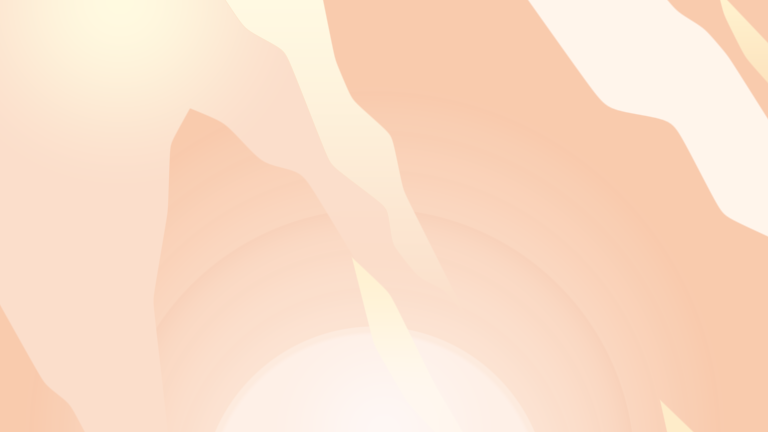
Give the GLSL for this background, as a Shadertoy shader.

```glsl
// Warm abstract backdrop: soft peach sheets and cream ribbons over a rising dome.
// Ribbon sides are x = f(y) curves built from softened slope changes ("bends");
// nested circles make the arched halo, and radial falloffs light sun and dome.

// Softened max(y - start, 0): adds a change of slope below a given depth
float bend(float y, float start) {
    float t = y - start;
    return 0.5 * (t + sqrt(t * t + 0.012));
}

// Antialiased mask of positive values
float cover(float d) {
    return smoothstep(-0.8, 0.8, d / max(fwidth(d), 1e-5));
}

// Area between a left and a right side
float between(float x, float left, float right) {
    return cover(x - left) * cover(right - x);
}

// Peach ground with a halo of nested arches
vec3 archedGround(vec2 p) {
    vec3 ground = vec3(0.976, 0.795, 0.680);
    float light = 0.0, shade = 0.0;
    for (int i = 1; i < 7; i++) {
        float k = float(i) / 6.0;
        vec2 center = vec2(7.81, mix(10.42, 9.1, k));
        float depth = mix(3.62, 7.2, k) - length(p - center);
        light += smoothstep(-0.15, 0.75, depth) / 6.0;
        float strength = i == 3 ? 0.022 : 0.005;
        shade += strength * cover(depth) * exp(-3.0 * max(depth, 0.0));
    }
    vec3 halo = vec3(0.988, 0.890, 0.825);
    return mix(ground, halo, light) - shade * vec3(0.4, 1.0, 1.1);
}

void mainImage(out vec4 fragColor, in vec2 fragCoord) {
    // 16 by 9 grid, y measured down from the top
    vec2 p = fragCoord / iResolution.xy * vec2(16.0, 9.0);
    p.y = 9.0 - p.y;
    float x = p.x, y = p.y;
    vec3 color = archedGround(p);

    // Sides of the central ribbon
    float ribbonLeft = 4.69 + 0.66 * y + 1.34 * bend(y, 0.62) - 1.61 * bend(y, 1.04)
        + 0.96 * bend(y, 3.44) - 1.23 * bend(y, 4.33) + 0.67 * bend(y, 5.1)
        + 2.2 * bend(y, 5.83) - 2.25 * bend(y, 6.0);
    float ribbonRight = 6.73 + 0.2 * y + 0.22 * bend(y, 1.25) + 0.73 * bend(y, 2.08)
        - 0.95 * bend(y, 2.81) + 0.3 * bend(y, 3.96);

    // Hill-shaped opening and lower left corner cut out of the sheet
    float hillLeft = 5.22 - 0.56 * y + 0.53 * bend(y, 3.0) - 0.14 * bend(y, 4.4)
        + 0.285 * bend(y, 6.25);
    float hillRight = 3.96 + 2.5 * (y - 2.25) - 1.6 * bend(y, 2.54)
        + 10.0 * bend(y, 3.46) - 10.3 * bend(y, 3.53);
    float corner = 0.56 * (y - 6.35) + 0.81 * bend(y, 8.02) - 0.85 * bend(y, 8.4);

    // Sunlit sheet, its right leg melting into the halo
    float sheet = between(x, corner, ribbonLeft) * (1.0 - between(x, hillLeft, hillRight));
    sheet *= 1.0 - smoothstep(4.2, 7.0, y) * smoothstep(4.0, 6.0, x);
    float sun = smoothstep(4.2, 0.0, length(p - vec2(2.5, 0.0)));
    vec3 sheetColor = mix(vec3(0.985, 0.870, 0.795), vec3(1.0, 0.980, 0.880), sun);
    color = mix(color, sheetColor, sheet);

    // Central ribbon, fading downwards
    vec3 ribbonColor = mix(vec3(1.0, 0.980, 0.890), vec3(0.983, 0.875, 0.795),
        smoothstep(-1.0, 7.5, y));
    float ribbon = between(x, ribbonLeft, ribbonRight) * smoothstep(7.3, 5.5, y);
    color = mix(color, ribbonColor, ribbon);

    // Dome with a pale rim and a bright foot
    float domeDepth = 3.62 - length(p - vec2(7.81, 10.42));
    float foot = smoothstep(2.6, 0.0, length(p - vec2(8.0, 9.0)));
    vec3 domeColor = mix(vec3(0.996, 0.940, 0.905), vec3(0.996, 0.968, 0.958), foot);
    domeColor = mix(vec3(0.993, 0.920, 0.870), domeColor, smoothstep(0.08, 0.2, domeDepth));
    color = mix(color, domeColor, cover(domeDepth));

    // Cream ribbon on the upper right
    float creamLeft = 11.0 + 0.71 * y + 9.0 * bend(y, 2.32) - 9.2 * bend(y, 2.46)
        + 1.7 * bend(y, 4.5);
    float creamRight = 13.9 + 0.8 * y + 0.95 * bend(y, 0.25) - 0.9 * bend(y, 0.58)
        - 0.22 * bend(y, 1.15);
    color = mix(color, vec3(1.0, 0.960, 0.922), between(x, creamLeft, creamRight));

    // Yellow leaves: upper right, center, lower right
    float topLeaf = between(x, 15.0 + 0.24 * y + 0.26 * bend(y, 0.3) + 0.4 * bend(y, 1.2),
        15.15 + 0.95 * y);
    color = mix(color, mix(vec3(1.0, 0.950, 0.810), vec3(0.990, 0.885, 0.740), y / 1.9), topLeaf);

    float fall = y - 5.36;
    float midLeaf = between(x, 7.33 + 0.25 * fall + 0.33 * bend(y, 7.19) + 0.35 * bend(y, 8.4),
        7.33 + 1.07 * fall - 0.58 * bend(y, 6.1) + 0.1 * bend(y, 8.0));
    vec3 midColor = mix(vec3(1.0, 0.945, 0.820), vec3(1.0, 0.975, 0.935), smoothstep(0.0, 3.0, fall));
    color = mix(color, midColor, midLeaf * mix(1.0, 0.55, smoothstep(1.5, 3.6, fall)));

    float drop = y - 8.33;
    float lowLeaf = between(x, 13.75 + 0.22 * drop, 13.75 + 1.04 * drop);
    color = mix(color, vec3(0.995, 0.925, 0.790), lowLeaf);

    fragColor = vec4(color, 1.0);
}
```
